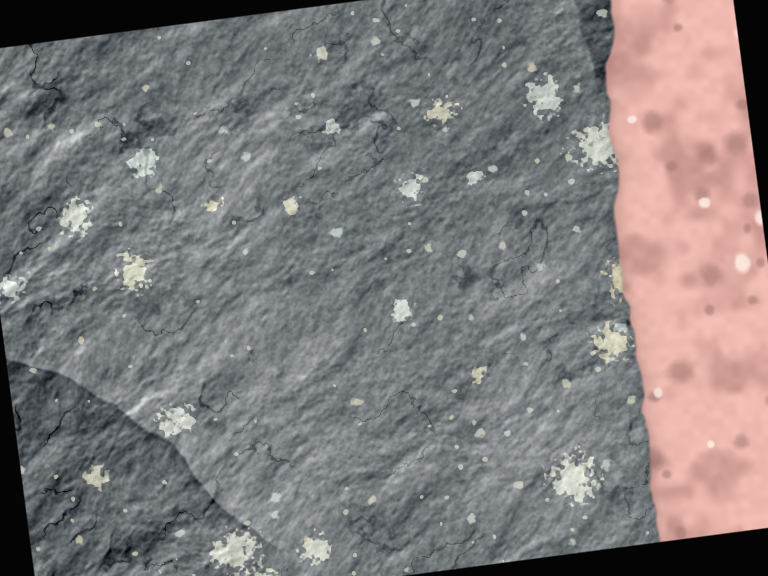
Write a WebGL 1 fragment shader that draws this texture.

```glsl
precision highp float;
// A tilted panel of rough grey basalt with pale crystals beside a blurred pink slab.
uniform vec2 u_resolution;

const vec3 ROCK = vec3(0.465, 0.483, 0.495);
const vec3 CRYSTAL_COOL = vec3(0.86, 0.91, 0.91);
const vec3 CRYSTAL_WARM = vec3(0.90, 0.87, 0.72);
const vec3 PINK_LIGHT = vec3(0.94, 0.73, 0.69);
const vec3 PINK_DARK = vec3(0.80, 0.60, 0.57);
const vec3 PINK_STAIN = vec3(0.62, 0.46, 0.43);
const vec3 PINK_CHIP = vec3(1.0, 0.94, 0.90);
const vec3 BORDER = vec3(0.015);
const float TILT = 0.131;          // radians
const float ROCK_EDGE = 0.42;      // from the centre, in canvas heights
const float RELIEF = 1.5;
const float RELIEF_STEP = 0.0028;
const vec2 LIGHT = vec2(-0.45, 0.89);

float hash(vec2 p) {
  return fract(sin(dot(p, vec2(127.1, 311.7))) * 43758.5453);
}

float noise(vec2 p) {
  vec2 i = floor(p), f = fract(p);
  f = f * f * (3.0 - 2.0 * f);
  return mix(mix(hash(i), hash(i + vec2(1, 0)), f.x),
             mix(hash(i + vec2(0, 1)), hash(i + vec2(1, 1)), f.x), f.y);
}

float fbm(vec2 p) {
  float sum = 0.0, amp = 0.5;
  for (int i = 0; i < 5; i++) {
    sum += amp * noise(p);
    p = mat2(1.6, 1.2, -1.2, 1.6) * p + 17.3;
    amp *= 0.5;
  }
  return sum;
}

// Stretches the grain along a rising diagonal.
vec2 grainSpace(vec2 p) {
  return vec2(dot(p, vec2(0.82, 0.57)) * 0.7, dot(p, vec2(-0.57, 0.82)) * 1.2);
}

float height(vec2 p) {
  vec2 g = grainSpace(p);
  return fbm(g * 15.0 + 0.8 * noise(g * 9.0));
}

// Randomly placed crumbly blobs: x is coverage, y a random tint.
vec2 scatter(vec2 p, float cell, float chance, float radius, float crumble, float soft) {
  vec2 id = floor(p / cell);
  float ragged = (noise(p * 120.0) + 0.6 * noise(p * 230.0) - 0.8) * crumble;
  vec2 best = vec2(0.0);
  for (int y = -1; y <= 1; y++) {
    for (int x = -1; x <= 1; x++) {
      vec2 c = id + vec2(float(x), float(y));
      float size = hash(c + 31.7);
      float r = radius * mix(0.35, 1.0, size * size);
      vec2 centre = (c + 0.2 + 0.6 * vec2(hash(c + 5.1), hash(c + 9.4))) * cell;
      vec2 d = p - centre;
      d.x *= mix(0.7, 1.3, hash(c + 2.6));
      float cover = smoothstep(-soft, soft, 1.0 - length(d) / r + ragged);
      cover *= step(hash(c + 71.3), chance);
      if (cover > best.x) best = vec2(cover, hash(c + 14.9));
    }
  }
  return best;
}

vec3 rockColour(vec2 p, float edge) {
  // Relief lit from above, rougher on the left
  float rough = mix(1.35, 0.85, smoothstep(-0.6, -0.2, p.x));
  float slope = height(p - LIGHT * RELIEF_STEP) - height(p + LIGHT * RELIEF_STEP);
  float shade = slope * RELIEF * rough;
  shade += (noise(grainSpace(p) * 150.0) - 0.5) * 0.13;
  shade += (noise(p * 260.0) - 0.5) * 0.07;
  shade += (fbm(p * 4.0 + 3.0) - 0.48) * 0.20;
  shade -= 0.045 * (1.0 - smoothstep(-0.62, -0.25, p.x));

  // Short broken cracks
  float vein = abs(noise(grainSpace(p) * 17.0 + 1.5 * fbm(p * 25.0)) - 0.5);
  float broken = smoothstep(0.50, 0.70, noise(p * 13.0 + 40.0));
  shade -= 0.17 * rough * broken * (1.0 - smoothstep(0.0, 0.055, vein));

  // Stepped fracture at the lower left
  float t = p.x + 0.66;
  float ledge = p.y + 0.03 + 0.6 * t + 0.9 * t * t + 0.09 * (fbm(p * 9.0) - 0.5);
  float reach = 1.0 - smoothstep(0.36, 0.46, t);
  float below = 1.0 - smoothstep(-0.006, 0.006, ledge);
  shade -= reach * below * (0.05 + 0.17 * exp(min(ledge, 0.0) * 38.0));
  shade += reach * (1.0 - below) * 0.07 * exp(-max(ledge, 0.0) * 16.0);

  // Dark side facet at the upper right
  float facet = smoothstep(-0.004, 0.004, p.x - 0.385 - 0.17 * max(0.48 - p.y, 0.0)
                + 0.015 * (noise(p * 30.0) - 0.5));
  shade -= 0.15 * facet * smoothstep(0.27, 0.32, p.y);
  shade -= 0.09 * exp(-edge * 90.0);
  vec3 colour = ROCK + shade * vec3(1.0, 0.99, 0.97);

  // Crystal clusters and fine flecks
  vec2 cluster = scatter(p, 0.115, 0.34, 0.034, 1.3, 0.25);
  vec2 fleck = scatter(p + 4.0, 0.042, 0.30, 0.0085, 0.9, 0.35);
  vec3 clusterTint = mix(CRYSTAL_COOL, CRYSTAL_WARM, cluster.y) + shade * 0.9;
  vec3 fleckTint = mix(CRYSTAL_COOL, CRYSTAL_WARM, fleck.y);
  colour = mix(colour, clusterTint, cluster.x * 0.80);
  return mix(colour, fleckTint, fleck.x * 0.65);
}

vec3 slabColour(vec2 p, float edge) {
  float mottle = 0.65 * noise(p * 13.0) + 0.35 * noise(p * 36.0);
  vec3 colour = mix(PINK_DARK, PINK_LIGHT, smoothstep(0.20, 0.58, mottle));
  colour += (noise(p * 75.0) - 0.5) * 0.045;
  colour = mix(colour, PINK_STAIN, 0.55 * scatter(p + 8.0, 0.07, 0.45, 0.020, 0.2, 0.6).x);
  colour = mix(colour, PINK_CHIP, 0.85 * scatter(p + 2.0, 0.10, 0.40, 0.017, 0.2, 0.4).x);
  return colour * (1.0 - 0.16 * exp(edge * 70.0));
}

void main() {
  float pixel = 1.0 / u_resolution.y;
  vec2 halfSize = 0.5 * u_resolution * pixel;
  vec2 d = gl_FragCoord.xy * pixel - halfSize;
  float c = cos(TILT), s = sin(TILT);
  vec2 p = vec2(c * d.x + s * d.y, c * d.y - s * d.x);

  // Wavy side of the rock, wider near the top
  float border = ROCK_EDGE + 0.03 * smoothstep(0.28, 0.40, p.y);
  border += 0.018 * (noise(vec2(p.y * 14.0, 2.0)) - 0.5);
  border += 0.010 * (noise(vec2(p.y * 45.0, 7.0)) - 0.5);
  float edge = border - p.x;
  vec3 colour = mix(slabColour(p, min(edge, 0.0)), rockColour(p, max(edge, 0.0)),
                    smoothstep(-0.004, 0.004, edge));

  // Black corners around the tilted panel
  vec2 inside = halfSize - abs(p);
  float frame = smoothstep(-pixel, pixel, min(inside.x, inside.y));
  gl_FragColor = vec4(mix(BORDER, clamp(colour, 0.0, 1.0), frame), 1.0);
}
```
